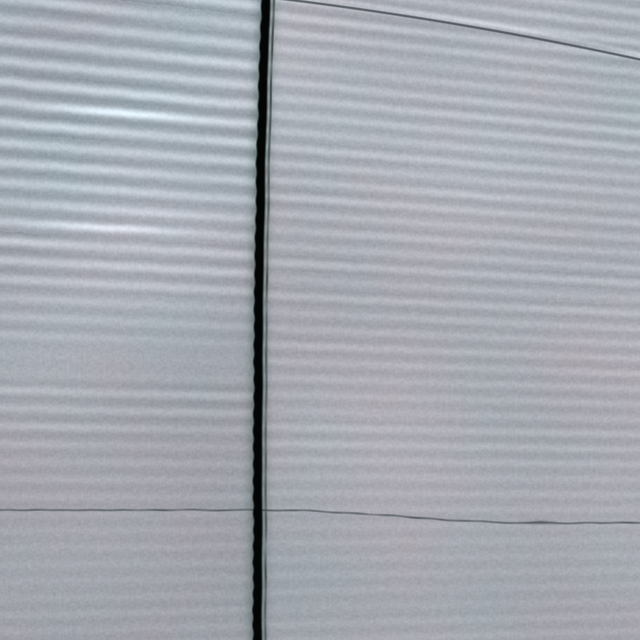
A Shadertoy shader for this texture:

```glsl
// Corrugated translucent sheets: two panels of fanning ribs, a dark upright gap and thin seams.

const float TAU = 6.2831853;
const vec3 SHEET = vec3(0.635, 0.642, 0.672);
const vec3 COOL_LIGHT = vec3(0.92, 1.02, 1.08);
const vec3 SEAM = vec3(0.27, 0.30, 0.32);
const vec3 EDGE_GREY = vec3(0.33, 0.38, 0.37);
const vec3 GAP_BLACK = vec3(0.015, 0.025, 0.02);

float hash(float n) {
    return fract(sin(n * 91.345) * 4375.85);
}

vec2 gradientAt(vec2 cell) {
    float a = TAU * fract(sin(dot(cell, vec2(127.1, 311.7))) * 4375.85);
    return vec2(cos(a), sin(a));
}

// Gradient noise, roughly -0.7 to 0.7
float noise(vec2 p) {
    vec2 i = floor(p), f = fract(p);
    vec2 u = f * f * f * (f * (f * 6.0 - 15.0) + 10.0);
    vec2 e = vec2(0.0, 1.0);
    float a = dot(gradientAt(i), f);
    float b = dot(gradientAt(i + e.yx), f - e.yx);
    float c = dot(gradientAt(i + e.xy), f - e.xy);
    float d = dot(gradientAt(i + e.yy), f - e.yy);
    return mix(mix(a, b, u.x), mix(c, d, u.x), u.y);
}

// Soft coverage of a line, from the distance to its centre
float stroke(float dist, float halfWidth, float soft) {
    return 1.0 - smoothstep(halfWidth - soft, halfWidth + soft, abs(dist));
}

float glow(vec2 p, vec2 centre, vec2 size) {
    vec2 q = (p - centre) / size;
    return exp(-dot(q, q));
}

// Rib number, counted downwards; ribs converge towards the right
float ribIndex(vec2 p, float rightPanel) {
    float level = 0.2 + (p.y - 0.2) / (1.0 - 0.14 * p.x);
    float d = 1.0 - level;
    return mix(29.9 * d + 4.45 * d * d + 0.13, 36.5 * d - 0.05, rightPanel);
}

// Rib relief: signed brightness that fades towards the lower sheet
float ribRelief(vec2 p, float n, float rightPanel) {
    float id = floor(n + 0.5);
    float crest = pow(0.5 + 0.5 * cos(TAU * n), 1.3) - 0.42;
    float leftDepth = mix(0.055, 0.20, smoothstep(0.43, 0.75, p.y));
    leftDepth *= 1.0 - 0.75 * stroke(p.y - 0.435, 0.028, 0.015);
    leftDepth += 0.045 * stroke(p.y - 0.36, 0.045, 0.02);
    float rightDepth = mix(0.055, 0.095, smoothstep(0.2, 0.8, p.y));
    float depth = mix(leftDepth, rightDepth, rightPanel);
    depth *= mix(0.55, 1.0, smoothstep(0.18, 0.32, p.y));
    float wear = 0.7 + 0.5 * hash(id + 50.0 * rightPanel);
    wear += 0.55 * noise(vec2(p.x * 5.0, id * 1.37 + 20.0 * rightPanel));
    return crest * depth * max(wear, 0.1);
}

vec3 sheetColour(vec2 p, float rightPanel) {
    float n = ribIndex(p, rightPanel) + 0.06 * noise(p * vec2(28.0, 9.0));
    float light = ribRelief(p, n, rightPanel);
    light += 0.03 * smoothstep(0.15, 0.9, p.y) + 0.02 * rightPanel;
    light += 0.04 * noise(p * vec2(3.0, 4.0) + 7.3);
    // Reflected sky and two bright glints on the left panel
    float sky = glow(p, vec2(0.18, 0.73), vec2(0.24, 0.22)) * (1.0 - rightPanel);
    float crest = pow(0.5 + 0.5 * cos(TAU * n), 2.0);
    float glint = glow(p, vec2(0.20, 0.823), vec2(0.13, 0.018))
                + glow(p, vec2(0.19, 0.650), vec2(0.13, 0.018));
    vec3 colour = SHEET + light + COOL_LIGHT * 0.045 * sky;
    colour += COOL_LIGHT * 0.15 * crest * glint * (1.0 - rightPanel);
    // Faint pink and green staining, then fine grain
    float stain = noise(p * 5.5 + 3.1) + 0.5 * noise(p * 15.0);
    colour += stain * vec3(0.022, -0.010, -0.006);
    float coolness = smoothstep(0.3, 1.0, p.y) * (1.0 - 0.6 * rightPanel);
    colour += vec3(-0.018, 0.010, 0.014) * coolness;
    float grain = noise(p * 230.0) + 0.7 * noise(p * vec2(100.0, 130.0) + 11.0);
    return colour + 0.035 * grain;
}

void mainImage(out vec4 fragColor, in vec2 fragCoord) {
    vec2 p = fragCoord / iResolution.xy;
    float pixel = 1.0 / min(iResolution.x, iResolution.y);
    float soft = max(pixel, 0.0014);
    float gapX = 0.4025 + 0.013 * p.y * p.y * p.y + 0.0015 * noise(vec2(p.y * 14.0, 2.0));
    float side = p.x - gapX;
    float rightPanel = smoothstep(-pixel, pixel, side);
    vec3 colour = sheetColour(p, rightPanel);

    // Lower seam across both panels, with one darker nick
    float lowerY = 0.203 - 0.020 * smoothstep(0.42, 0.83, p.x) + 0.002 * noise(vec2(p.x * 22.0, 5.0));
    float seamWear = 0.65 + 0.45 * noise(vec2(p.x * 30.0, 9.0));
    colour = mix(colour, SEAM, seamWear * stroke(p.y - lowerY, 0.0015, soft));
    float nick = glow(p, vec2(0.845, lowerY), vec2(0.018, 0.003));
    colour = mix(colour, SEAM, 0.6 * nick);

    // Upper seam on the right panel, with a lit lip above it
    float run = p.x - 0.43;
    float upper = p.y - (1.003 - 0.12 * run - 0.085 * run * run);
    colour += 0.09 * rightPanel * stroke(upper - 0.009, 0.003, 0.004);
    colour = mix(colour, SEAM, 0.85 * rightPanel * stroke(upper, 0.0018, soft));

    // Greenish shade, worn panel edge and the black gap
    float shade = exp(-pow(abs(side) / 0.014, 2.0));
    colour *= 1.0 - shade * vec3(0.34, 0.26, 0.30);
    float edgeWear = 0.65 + 0.8 * noise(vec2(p.y * 24.0, 31.0)) + 0.25 * smoothstep(0.7, 0.85, p.y);
    float edge = stroke(side - 0.0125, 0.0017, soft);
    colour = mix(colour, EDGE_GREY * 0.8, clamp(edgeWear, 0.15, 1.0) * edge);
    float serration = 0.0008 * cos(TAU * ribIndex(p, 0.0)) * (1.0 - rightPanel);
    colour = mix(colour, GAP_BLACK, stroke(side, 0.0068 + serration, 0.0022));

    fragColor = vec4(clamp(colour, 0.0, 1.0), 1.0);
}
```
